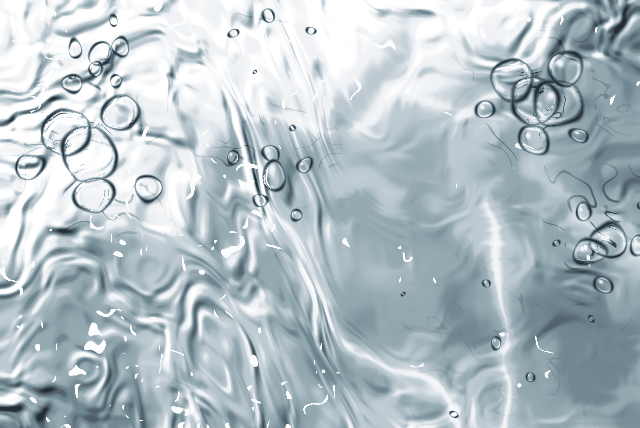
Give the GLSL for this texture, as a Shadertoy shader.

```glsl
// Clear rippling water with white glare, a calm blue-grey pool, glints and air bubbles.

// Palette, dark to bright
const vec3 INK   = vec3(0.14, 0.18, 0.21);
const vec3 SLATE = vec3(0.32, 0.38, 0.42);
const vec3 STEEL = vec3(0.44, 0.53, 0.57);
const vec3 MIST  = vec3(0.58, 0.66, 0.69);
const vec3 PALE  = vec3(0.74, 0.79, 0.82);
const vec3 FOAM  = vec3(0.94, 0.95, 0.96);

// Tuning
const float POOL_TONE    = 0.67;
const float GLARE_TONE   = 0.99;
const float RELIEF       = 1.15;
const float RELIEF_STEP  = 0.005;
const float GLINT_SCALE  = 21.0;
const float RIM_TONE     = 0.17;
const int   CLUSTERS     = 7;
const int   BUBBLES_EACH = 7;
const float GOLDEN_ANGLE = 2.39996;

// Bubble clusters: centre, spread, largest radius
const vec4 CLUSTER[CLUSTERS] = vec4[CLUSTERS](
    vec4(0.21, 0.64, 0.17, 0.085), vec4(0.24, 0.87, 0.09, 0.032),
    vec4(1.25, 0.76, 0.13, 0.080), vec4(0.64, 0.59, 0.12, 0.036),
    vec4(1.42, 0.44, 0.13, 0.045), vec4(1.16, 0.19, 0.27, 0.017),
    vec4(0.62, 0.96, 0.15, 0.020));

float hash(vec2 p) {
    vec3 q = fract(p.xyx * vec3(0.1031, 0.1030, 0.0973));
    q += dot(q, q.yzx + 33.33);
    return fract((q.x + q.y) * q.z);
}

float noise(vec2 p) {
    vec2 i = floor(p), f = fract(p);
    f = f * f * f * (f * (f * 6.0 - 15.0) + 10.0);
    return mix(mix(hash(i), hash(i + vec2(1, 0)), f.x),
               mix(hash(i + vec2(0, 1)), hash(i + 1.0), f.x), f.y);
}

vec2 drift(vec2 p) {
    return vec2(noise(p), noise(p + 37.0)) - 0.5;
}

// Folded wave height; the shear turns level ripples into a falling stream
float waves(vec2 p) {
    p.y += 0.6 * smoothstep(0.38, 0.95, p.x);
    vec2 fold = drift(p * 6.0) * 4.5 + drift(p * 14.0) * 1.6;
    return noise(p * vec2(8.0, 14.0) + fold)
         + 0.45 * noise(p * vec2(20.0, 34.0) + fold * 1.8);
}

// White slivers: jittered cells with bent, stretched shapes
float glints(vec2 p, float density) {
    vec2 q = p * GLINT_SCALE * vec2(1.0, 0.75) + drift(p * 25.0) * 1.6;
    vec2 cell = floor(q);
    float seed = hash(cell + 5.0);
    vec2 d = fract(q) - 0.35 - 0.3 * vec2(seed, hash(cell + 9.0));
    d.x += d.y * (seed - 0.3);
    float size = mix(0.10, 0.28, hash(cell + 21.0));
    float shape = length(d * vec2(1.5, 0.8)) - size;
    return (1.0 - smoothstep(-0.03, 0.03, shape)) * step(hash(cell + 2.0), density);
}

float ridge(float offset, float width) {
    return exp(-abs(offset) / width);
}

float spot(vec2 p, vec2 centre, float radius) {
    vec2 d = (p - centre) / radius;
    return exp(-dot(d, d));
}

float waterTone(vec2 p, float clutter) {
    vec2 bend = drift(p * 4.0) * 0.14 + drift(p * 13.0) * 0.05;
    vec2 s = p + bend;

    // Glare at the upper left and along the top
    float shore = 0.43 + 0.40 * smoothstep(0.36, 0.62, s.x) + 0.3 * smoothstep(1.2, 1.42, s.x);
    float glare = smoothstep(-0.07, 0.09, s.y - shore);

    // Calm pool at the right, choppy water elsewhere
    float calm = smoothstep(0.64, 0.86, s.x + 0.35 * (s.y - 0.4))
               * (1.0 - smoothstep(0.76, 0.90, s.y));
    float rough = clamp(mix(1.0, 0.13, calm) + 0.7 * clutter, 0.0, 1.1);

    // Broad light and shade
    float tone = mix(POOL_TONE, GLARE_TONE, glare);
    tone += 0.24 * (noise(s * 5.0 + 11.0) - 0.5) + 0.14 * (noise(s * 13.0) - 0.5);
    tone += 0.15 * spot(s, vec2(0.98, 0.60), 0.18) - 0.13 * spot(s, vec2(1.0, 0.36), 0.14);
    tone -= 0.12 * spot(s, vec2(1.38, 0.25), 0.22) + 0.10 * spot(s, vec2(1.48, 0.93), 0.18);

    // Bright crests crossing the pool
    float low = 1.0 - smoothstep(0.42, 0.66, p.y);
    tone += 0.34 * low * ridge(s.x - 1.17 - 0.03 * sin(p.y * 9.0), 0.028);
    tone += 0.28 * low * ridge(s.x - 1.0 + 0.7 * s.y, 0.025);
    float arch = s.y - 0.76 + 0.55 * (s.x - 0.72) * (s.x - 0.72);
    tone += 0.22 * smoothstep(0.45, 0.6, p.x) * ridge(arch, 0.04);

    // Slopes lit from the upper left
    vec2 toLight = RELIEF_STEP * vec2(-0.6, 0.8);
    tone += RELIEF * rough * (waves(p + toLight) - waves(p - toLight));

    // Dark refraction strokes near the bubbles
    float stroke = 1.0 - smoothstep(0.015, 0.06, abs(waves(p + 3.0) - 0.72));
    tone -= 0.45 * stroke * clutter * smoothstep(0.45, 0.65, noise(p * 17.0 + 8.0));

    float sparkle = glints(p, mix(0.07, 0.34, rough) * smoothstep(0.25, 0.6, noise(p * 6.0 + 50.0)));
    return mix(tone, 1.04, sparkle);
}

vec3 waterColor(float tone) {
    vec3 c = mix(INK, SLATE, smoothstep(0.17, 0.37, tone));
    c = mix(c, STEEL, smoothstep(0.37, 0.52, tone));
    c = mix(c, MIST, smoothstep(0.52, 0.65, tone));
    c = mix(c, PALE, smoothstep(0.65, 0.78, tone));
    c = mix(c, FOAM, smoothstep(0.78, 0.93, tone));
    return mix(c, vec3(1.0), smoothstep(0.95, 1.08, tone));
}

void mainImage(out vec4 fragColor, in vec2 fragCoord) {
    vec2 p = fragCoord / iResolution.y;
    vec2 wobbled = p + drift(p * 16.0) * 0.022;
    vec2 lens = vec2(0.0);
    float rim = 0.0, shine = 0.0, clutter = 0.0;

    // Bubbles spiral out from each cluster centre
    for (int i = 0; i < CLUSTERS; i++) {
        vec4 group = CLUSTER[i];
        clutter += spot(p, group.xy, group.z) * smoothstep(0.01, 0.04, group.w);
        for (int j = 0; j < BUBBLES_EACH; j++) {
            float k = float(j) / float(BUBBLES_EACH - 1);
            float seed = hash(vec2(i, j) + 3.0);
            float turn = float(j) * GOLDEN_ANGLE + float(i) * 1.9;
            vec2 d = wobbled - group.xy - group.z * sqrt(k) * vec2(cos(turn), sin(turn));
            float r = group.w * mix(1.0, 0.25, k) * mix(0.6, 1.0, seed);
            float dist = length(d);
            float arc = 0.5 + 0.5 * sin(atan(d.y, d.x) * 2.0 + seed * 6.28);
            float width = (0.0016 + 0.045 * r) * mix(0.6, 1.5, arc);
            float inside = 1.0 - smoothstep(r - width, r, dist);
            lens += inside * d * 1.5 * pow(min(dist / r, 1.0), 4.0);
            rim = max(rim, mix(0.45, 1.0, arc) * exp(-pow((dist - r) / width, 2.0)));
            shine = max(shine, 0.6 * exp(-pow((dist - 0.8 * r) / (0.11 * r), 2.0)) * (1.0 - arc));
            shine = max(shine, spot(d, r * vec2(-0.3, 0.35), 0.22 * r));
        }
    }

    float tone = waterTone(p + lens, min(clutter, 1.0));
    tone = mix(tone, 1.0, shine);
    tone = mix(tone, RIM_TONE, rim);
    fragColor = vec4(waterColor(tone), 1.0);
}
```
